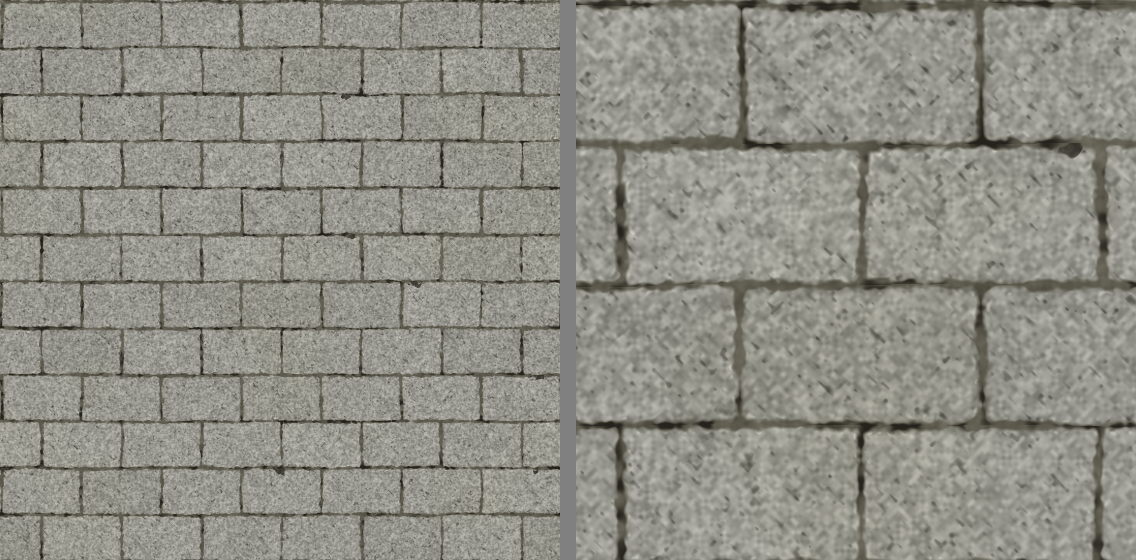
Left, the full canvas; right, a detail of the centre.
This texture is drawn by a three.js fragment shader. Its source:

```glsl
// Weathered grey concrete block wall in running bond with thin, ragged mortar joints.
#define COLS 7.0
#define ROWS 12.0
#define JOINT 0.0052
#define CORNER 0.0035
#define SOFT 0.0014
#define WOBBLE 0.0034
#define GRAIN 0.29
#define CHIP_CHANCE 0.07
#define FACE vec3(0.598, 0.598, 0.567)
#define MORTAR_LIGHT vec3(0.46, 0.45, 0.395)
#define MORTAR_DARK vec3(0.28, 0.27, 0.22)
#define CREVICE vec3(0.12, 0.11, 0.09)

varying vec2 vUv;

float hash(vec2 p) {
  vec3 q = fract(p.xyx * 0.1031);
  q += dot(q, q.yzx + 33.33);
  return fract((q.x + q.y) * q.z);
}

// Value noise that wraps at the canvas edges; freq is cells per canvas.
float noise(vec2 uv, vec2 freq) {
  vec2 g = uv * freq;
  vec2 i = floor(g);
  vec2 f = fract(g);
  f = f * f * (3.0 - 2.0 * f);
  vec2 lo = mod(i, freq);
  vec2 hi = mod(i + 1.0, freq);
  vec2 seed = freq.yx * 0.37;
  float a = mix(hash(lo + seed), hash(vec2(hi.x, lo.y) + seed), f.x);
  float b = mix(hash(vec2(lo.x, hi.y) + seed), hash(hi + seed), f.x);
  return mix(a, b, f.y);
}

float roundBox(vec2 p, vec2 halfSize, float radius) {
  vec2 q = abs(p) - halfSize + radius;
  return length(max(q, 0.0)) + min(max(q.x, q.y), 0.0) - radius;
}

void main() {
  vec2 uv = vUv + vec2(-0.003, 0.0026);
  vec2 diagonal = vec2(uv.x + uv.y, uv.y - uv.x);

  // Running bond on gently wandering courses
  vec2 warp = vec2(noise(uv, vec2(14.0, 23.0)), noise(uv, vec2(17.0, 13.0))) - 0.5;
  vec2 p = uv + WOBBLE * warp;
  float row = floor(p.y * ROWS);
  float x = p.x * COLS + 0.5 * mod(row + 1.0, 2.0);
  vec2 id = vec2(mod(floor(x), COLS), mod(row, ROWS));
  vec2 size = 1.0 / vec2(COLS, ROWS);
  vec2 local = (fract(vec2(x, p.y * ROWS)) - 0.5) * size;
  vec2 jitter = vec2(hash(id + 3.7), hash(id + 11.3)) - 0.5;

  // Ragged block outline
  float coarse = noise(diagonal, vec2(73.0));
  float fine = noise(diagonal, vec2(181.0));
  float ragged = (coarse - 0.5) * 0.0028 + (fine - 0.5) * 0.0028;
  float d = roundBox(local + jitter * 0.0018, 0.5 * (size - JOINT), CORNER) + ragged;
  float block = 1.0 - smoothstep(-SOFT, SOFT, d);

  // Concrete face: tone per block, soft clouds, grain and pits
  float cloud = noise(uv, vec2(19.0)) * 0.6 + noise(uv, vec2(43.0)) * 0.4;
  float grain = noise(diagonal, vec2(139.0, 157.0)) * 0.4 + noise(diagonal, vec2(271.0)) * 0.6;
  float tone = (hash(id) - 0.5) * 0.035 + (cloud - 0.5) * 0.04 + (grain - 0.5) * GRAIN;
  vec3 face = FACE + tone;
  float pits = smoothstep(0.68, 0.98, noise(diagonal, vec2(241.0, 167.0)));
  face -= pits * 0.19 * smoothstep(0.2, 0.75, coarse);
  float stain = smoothstep(0.5, 0.9, noise(uv, vec2(6.0, 9.0)));
  face *= 1.0 - stain * vec3(0.0, 0.007, 0.025);

  // Grime and pale crumbs along the arrises
  float rim = smoothstep(-0.005, 0.0, d);
  face -= rim * 0.07 * smoothstep(0.3, 0.8, cloud);
  face += rim * 0.16 * smoothstep(0.68, 0.95, fine);

  // Mortar, with short thin gaps and shade under the blocks
  vec3 mortar = mix(MORTAR_DARK, MORTAR_LIGHT, noise(uv, vec2(107.0)) * 0.5 + grain * 0.5);
  float patches = noise(uv, vec2(27.0, 41.0)) * 0.45 + noise(uv, vec2(113.0)) * 0.55;
  float under = 1.0 - smoothstep(-0.5 * size.y + JOINT * 0.4, -0.5 * size.y + JOINT, local.y);
  float gap = smoothstep(0.5, 0.8, patches + 0.08 * under);
  gap *= smoothstep(0.0, 0.0022, d);
  mortar = mix(mortar, CREVICE, gap * 0.9);
  vec3 color = mix(mortar, face, block);

  // Occasional broken hollow at the top edge of a block
  vec2 chipAt = vec2((hash(id + 23.1) - 0.5) * size.x * 0.75, 0.5 * size.y - 0.004);
  vec2 chipSize = mix(vec2(0.006, 0.004), vec2(0.018, 0.007), hash(id + 31.9));
  float chip = length((local - chipAt) / chipSize) + (coarse - 0.5) * 1.5 + (fine - 0.5) * 1.4;
  float broken = step(hash(id + 47.3), CHIP_CHANCE) * (1.0 - smoothstep(0.4, 1.0, chip));
  color = mix(color, mix(CREVICE, MORTAR_DARK, grain), broken * 0.85);

  gl_FragColor = vec4(clamp(color, 0.0, 1.0), 1.0);
}
```
